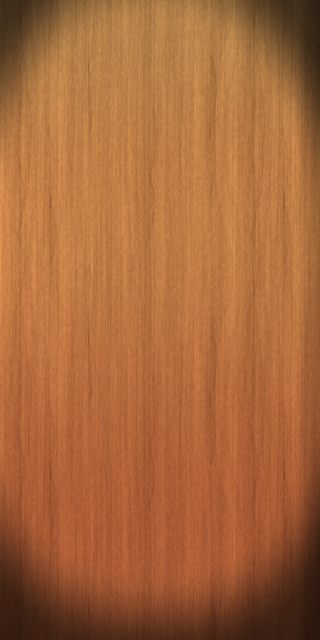
Write a Shadertoy shader that draws this texture.

```glsl
// Upright wood panel: a vertically graded brown stain over repeating grain,
// built from tileable noise streaks, ring lines, veins and slim leaf contours.
// A rounded pool of light leaves the corners and the foot of the panel in shade.

// Lengths are in canvas widths; y is measured downward from the top edge.
const vec2 TILE = vec2(0.73, 0.846);
const vec3 STAIN_TOP = vec3(0.71, 0.51, 0.29);
const vec3 STAIN_MID = vec3(0.745, 0.485, 0.27);
const vec3 STAIN_LOW = vec3(0.67, 0.36, 0.21);
const vec3 GRAIN_TINT = vec3(0.85, 1.05, 1.10);   // absorption per channel
const vec2 LIGHT_CENTER = vec2(0.48, 0.96);
const float LIGHT_HALF_WIDTH = 0.605;
const float LIGHT_RISE = 1.06;
const float LIGHT_DROP = 0.98;
const float SHADE_LEVEL = 0.36;
const float STREAK_DEPTH = 0.17;
const float PORE_DEPTH = 0.10;
const float PORE_LEAN = 0.14;
const float RING_DEPTH = 0.055;
const float RING_COUNT = 19.0;
const float BAND_DEPTH = 0.09;
const float VEIN_DEPTH = 0.14;
const float LEAF_DEPTH = 0.10;
const int VEIN_COUNT = 5;
const float VEIN_X[VEIN_COUNT] = float[](0.06, 0.155, 0.28, 0.47, 0.66);
const float LEAF_Y[VEIN_COUNT] = float[](0.62, 0.52, 0.10, 0.44, 0.30);

float hash(vec2 p) {
    vec3 q = fract(vec3(p.xyx) * 0.1031);
    q += dot(q, q.yzx + 33.33);
    return fract((q.x + q.y) * q.z);
}

// Value noise that repeats after one tile; cells is the lattice size.
float tileNoise(vec2 tilePos, vec2 cells) {
    vec2 p = tilePos * cells;
    vec2 i = floor(p), f = fract(p);
    f = f * f * (3.0 - 2.0 * f);
    vec2 a = mod(i, cells), b = mod(i + 1.0, cells);
    return mix(mix(hash(a), hash(vec2(b.x, a.y)), f.x),
               mix(hash(vec2(a.x, b.y)), hash(b), f.x), f.y);
}

// Signed offset wrapped to the nearest repeat.
float wrapped(float d, float period) {
    return d - period * round(d / period);
}

float softLine(float d, float width) {
    return exp(-d * d / (width * width));
}

// Darkness of long veins and the narrow nested leaves along them.
float veins(vec2 p, float pixel) {
    float dark = 0.0;
    for (int i = 0; i < VEIN_COUNT; i++) {
        float id = float(i);
        float phase = 6.2832 * p.y / TILE.y + id * 1.9;
        float wander = 0.004 * sin(phase) + 0.0007 * sin(3.0 * phase + id);
        float d = wrapped(p.x - VEIN_X[i] - wander, TILE.x);
        float strength = 0.65 + 0.35 * sin(phase + id);

        // Sharp on the right, a soft stain trailing to the left
        float trail = exp(-abs(d) / (d < 0.0 ? 0.022 : 0.004));
        dark += VEIN_DEPTH * strength * (0.6 * trail + 0.4 * softLine(d, 0.0015 + pixel));

        // Two slender contours tapering to points
        for (int k = 0; k < 2; k++) {
            float ring = float(k);
            float along = wrapped(p.y - LEAF_Y[i] - 0.21 * ring, TILE.y) / (0.14 - 0.03 * ring);
            float body = max(1.0 - along * along, 0.0);
            float edge = 0.017 * body * body * (1.0 - 0.25 * along);
            float contour = softLine(d - edge, 0.0015 + pixel);
            float inner = softLine(d - 0.45 * edge, 0.002 + pixel);
            dark += LEAF_DEPTH * smoothstep(0.0, 0.5, body) * (0.7 * contour + 0.4 * inner);
        }
    }
    return dark;
}

// Growth rings: each fades in slowly and ends at a sharp edge.
float rings(vec2 t, float pixel) {
    float phase = t.x * RING_COUNT + 1.6 * tileNoise(t, vec2(9.0, 2.0));
    float saw = fract(phase);
    float edge = 0.06 + RING_COUNT * pixel;
    return saw * saw * (1.0 - smoothstep(1.0 - edge, 1.0, saw)) - 0.27;
}

float grain(vec2 p, float pixel) {
    vec2 t = p / TILE;
    t.x += 0.005 * (tileNoise(t, vec2(5.0, 3.0)) - 0.5);
    float bands = tileNoise(t, vec2(13.0, 1.0)) - 0.5;
    float streaks = 0.4 * tileNoise(t, vec2(89.0, 2.0))
                  + 0.6 * tileNoise(t, vec2(181.0, 5.0)) - 0.5;
    // Short pores lean slightly across the grain
    vec2 slanted = vec2(t.x + PORE_LEAN * t.y, t.y);
    float pores = tileNoise(slanted, vec2(200.0, 85.0)) - 0.5;
    return BAND_DEPTH * bands + STREAK_DEPTH * streaks + PORE_DEPTH * pores
         + RING_DEPTH * rings(t, pixel) + veins(p, pixel);
}

vec3 stain(vec2 p, float depth) {
    vec3 color = mix(STAIN_TOP, STAIN_MID, smoothstep(0.0, 0.3, depth));
    color = mix(color, STAIN_LOW, smoothstep(0.32, 0.85, depth));
    float leftGlow = softLine(p.x - 0.04, 0.16) * softLine(depth - 0.42, 0.25);
    return color * (1.0 + 0.07 * leftGlow);
}

// Rounded light, squarer below, with a broad penumbra and a shaded right edge.
float lighting(vec2 p) {
    vec2 q = p - LIGHT_CENTER;
    bool upper = q.y < 0.0;
    q = abs(q) / vec2(LIGHT_HALF_WIDTH, upper ? LIGHT_RISE : LIGHT_DROP);
    float power = upper ? 2.1 : 2.5;
    float r = pow(pow(q.x, power) + pow(q.y, power), 1.0 / power);
    float shade = SHADE_LEVEL - 0.06 * smoothstep(1.1, 1.25, r);
    float lit = 1.0 - smoothstep(0.84, 1.13, r);
    return mix(shade, 1.0, lit) * (1.0 - 0.18 * smoothstep(0.91, 1.0, p.x));
}

void mainImage(out vec4 fragColor, in vec2 fragCoord) {
    float pixel = 0.5 / iResolution.x;
    float depth = 1.0 - fragCoord.y / iResolution.y;
    vec2 p = vec2(fragCoord.x / iResolution.x, depth * 2.0);
    vec3 color = stain(p, depth) * (1.02 - grain(p, pixel) * GRAIN_TINT);
    fragColor = vec4(clamp(color * lighting(p), 0.0, 1.0), 1.0);
}
```
